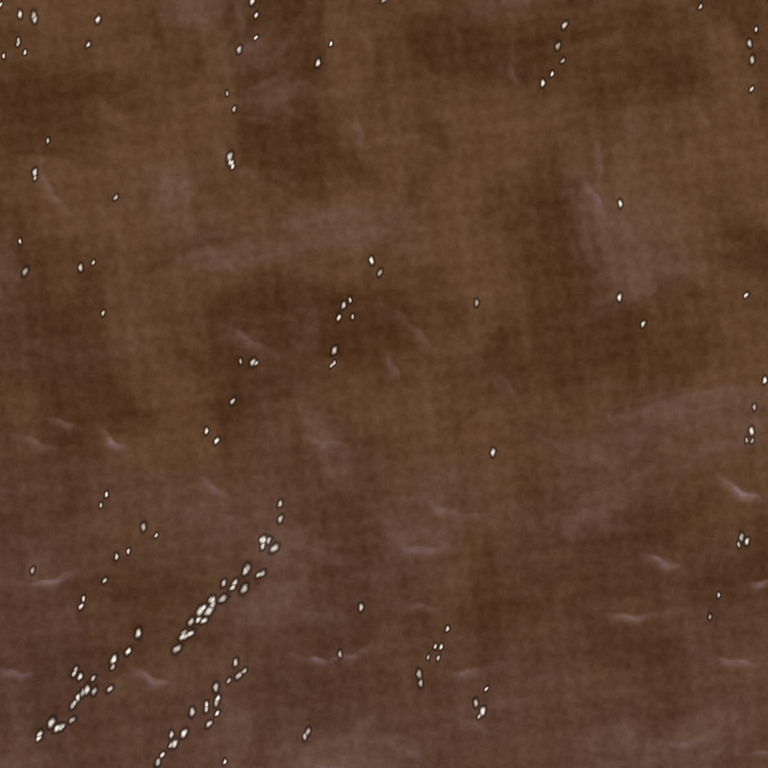
Reproduce this texture procedurally as a Shadertoy shader.

```glsl
// Murky brown water with mauve haze, faint curved wisps and sun glints.
// Warped layered sines make the clouds; jittered cells scatter wisps
// and strings of small soft glints, densest along a lower-left stream.

float hash(vec2 p) {
    vec3 q = fract(p.xyx * vec3(0.1031, 0.1030, 0.0973));
    q += dot(q, q.yzx + 33.33);
    return fract((q.x + q.y) * q.z);
}

vec2 hash2(vec2 p) {
    return vec2(hash(p + 11.3), hash(p + 47.9));
}

vec2 rotate(vec2 p, float angle) {
    float c = cos(angle), s = sin(angle);
    return vec2(c * p.x + s * p.y, c * p.y - s * p.x);
}

float layeredSines(vec2 p) {
    float sum = 0.0, amplitude = 0.5;
    for (int i = 0; i < 6; i++) {
        float k = float(i);
        p = rotate(p, 0.9);
        p += 0.5 * sin(p.yx * 1.1 + k * vec2(1.7, 2.3));
        sum += amplitude * sin(p.x + 1.3 * k) * cos(p.y);
        p *= 1.75;
        amplitude *= 0.66;
    }
    return sum;
}

// Closeness to the glittering stream that enters at the lower left
float streamAt(vec2 p) {
    vec2 start = vec2(0.08, 0.0), path = vec2(0.26, 0.23);
    float along = clamp(dot(p - start, path) / dot(path, path), 0.0, 1.0);
    float d = length(p - start - path * along);
    return exp(-d * d * 170.0);
}

// Short arcs, crisp on one side and feathered on the other
float wisps(vec2 uv) {
    float size = 0.11, sum = 0.0;
    vec2 cell = floor(uv / size);
    for (int y = -1; y <= 1; y++)
    for (int x = -1; x <= 1; x++) {
        vec2 id = cell + vec2(x, y);
        vec2 center = (id + hash2(id + 5.0)) * size;
        float high = smoothstep(0.25, 0.65, center.y);
        float tilt = mix(-0.1, -1.1, high) + 0.9 * (hash(id + 71.0) - 0.5);
        vec2 q = rotate(uv - center, tilt);
        q.y += (hash(id + 83.0) - 0.5) * 12.0 * q.x * q.x;
        q.y += 0.0015 * sin(q.x * 190.0 + id.x);
        float width = q.y > 0.0 ? 0.0028 : 0.008;
        float reach = mix(0.015, 0.042, hash(id + 19.0));
        float strength = pow(hash(id + 29.0), 2.0) * mix(1.3, 0.5, high);
        sum += strength * exp(-pow(q.y / width, 2.0) - pow(q.x / reach, 2.0));
    }
    return sum;
}

// Strings of glints: x is the bright core, y the dark rim around it
vec2 glints(vec2 uv) {
    float size = 0.12;
    vec2 cell = floor(uv / size), result = vec2(0.0);
    for (int y = -1; y <= 1; y++)
    for (int x = -1; x <= 1; x++) {
        vec2 id = cell + vec2(x, y);
        vec2 center = (id + hash2(id)) * size;
        float stream = streamAt(center);
        float low = smoothstep(0.5, 0.1, center.y) * smoothstep(0.8, 0.2, center.x);
        int count = int(7.0 * pow(hash(id + 3.0), 3.0) + 4.0 * low * hash(id + 9.0) + 18.0 * stream);
        float angle = mix(1.25, 0.75, max(stream, low)) + 0.5 * (hash(id + 37.0) - 0.5);
        float spread = mix(0.006, 0.018, hash(id + 53.0));
        for (int i = 0; i < count; i++) {
            vec2 seed = id * 7.0 + float(i) * vec2(13.7, 5.1) + 101.0;
            vec2 jitter = hash2(seed) - 0.5;
            vec2 offset = vec2(jitter.x * 0.13, jitter.y * 2.0 * spread);
            vec2 q = rotate(uv - center - rotate(offset, -angle), 1.35 - 0.45 * stream + 0.6 * jitter.y);
            q += 0.0004 * sin(q.yx * 600.0 + jitter * 40.0);
            float scale = mix(0.6, 1.0, pow(hash(seed + 61.0), 2.0)) + 0.25 * stream;
            float d = length(q / vec2(0.0072, 0.0042)) / scale;
            float shine = mix(0.6, 1.0, hash(seed + 17.0));
            result.x = max(result.x, shine * smoothstep(1.15, 0.2, d));
            result.y = max(result.y, smoothstep(1.8, 0.9, d));
        }
    }
    return result;
}

void mainImage(out vec4 fragColor, in vec2 fragCoord) {
    vec2 uv = fragCoord / iResolution.xy;

    // Brown water, turning mauve toward the bottom
    float cloud = layeredSines(uv * 12.0 + 2.0);
    float haze = layeredSines(uv * vec2(10.0, 13.0) + 17.0);
    vec3 color = mix(vec3(0.302, 0.195, 0.12), vec3(0.382, 0.267, 0.18), smoothstep(-0.65, 0.4, cloud));
    float mauve = smoothstep(0.2, 1.0, 1.0 - uv.y - 0.2 * uv.x + 0.35 * haze);
    color = mix(color, vec3(0.335, 0.232, 0.198), 0.7 * mauve);
    color = mix(color, vec3(0.45, 0.345, 0.3), 0.55 * smoothstep(0.05, 0.85, haze));

    // Fine mottling
    color += 0.022 * layeredSines(uv * 60.0) + 0.03 * layeredSines(uv * 190.0 + 5.0);

    // Lilac wisps, broken up by the clouds
    float veil = wisps(uv) * (0.8 + 0.9 * layeredSines(uv * vec2(45.0, 80.0)));
    color = mix(color, vec3(0.58, 0.48, 0.52), clamp(0.65 * veil, 0.0, 0.7));

    // Sun glints with dark rims
    vec2 glint = glints(uv);
    color *= 1.0 - 0.4 * glint.y;
    color = mix(color, vec3(1.0, 0.98, 0.95), glint.x);
    fragColor = vec4(color, 1.0);
}
```
